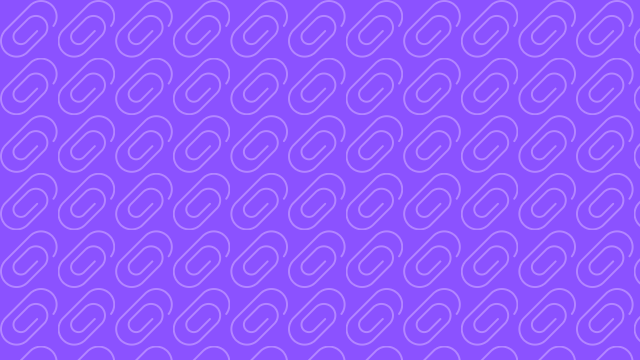
A Shadertoy shader for this pattern:

```glsl
// Diagonal outlined paperclips repeated in a square grid on flat violet.

// Distance to a circular arc between two angles, with round ends
float arc(vec2 p, float radius, float startAngle, float endAngle) {
    float a = clamp(atan(p.y, p.x), startAngle, endAngle);
    return length(p - radius * vec2(cos(a), sin(a)));
}

// Distance to a segment parallel to the x axis
float bar(vec2 p, float y, float x0, float x1) {
    return length(p - vec2(clamp(p.x, x0, x1), y));
}

// Distance to the wire of a clip lying along the x axis
float paperclip(vec2 p) {
    const float QUARTER = 1.5707963;
    const float OUTER = 0.27, MIDDLE = 0.20, INNER = 0.13;
    const float OUTER_LEFT = 0.406, OUTER_RIGHT = 1.008;
    const float MIDDLE_RIGHT = 0.81, INNER_LEFT = 0.515;

    // Bends, from the open outer end inwards
    float d = arc(p - vec2(OUTER_RIGHT, 0.0), OUTER, -1.43, QUARTER);
    d = min(d, arc(vec2(OUTER_LEFT - p.x, p.y), OUTER, -QUARTER, QUARTER));
    d = min(d, arc(p - vec2(MIDDLE_RIGHT, MIDDLE - OUTER), MIDDLE, -QUARTER, QUARTER));
    d = min(d, arc(vec2(INNER_LEFT - p.x, p.y), INNER, -QUARTER, QUARTER));

    // Straight runs joining the bends
    d = min(d, bar(p, OUTER, OUTER_LEFT, OUTER_RIGHT));
    d = min(d, bar(p, -OUTER, OUTER_LEFT, MIDDLE_RIGHT));
    d = min(d, bar(p, INNER, INNER_LEFT, MIDDLE_RIGHT));
    return min(d, bar(p, -INNER, INNER_LEFT, 0.782));
}

void mainImage(out vec4 fragColor, in vec2 fragCoord) {
    // Square tiles anchored at the top left corner
    float tileSize = 0.16 * iResolution.y;
    vec2 tile = fract((fragCoord - vec2(0.0, iResolution.y)) / tileSize);

    // Turn the tile diagonal onto the x axis
    vec2 p = vec2(tile.x + tile.y, tile.y - tile.x) * 0.70711;

    // Stroke with a one-pixel soft edge
    float edge = paperclip(p) - 0.017;
    float wire = clamp(0.5 - edge * tileSize, 0.0, 1.0);

    vec3 violet = vec3(0.547, 0.32, 1.0);
    vec3 lilac = vec3(0.70, 0.525, 1.0);
    fragColor = vec4(mix(violet, lilac, wire), 1.0);
}
```
